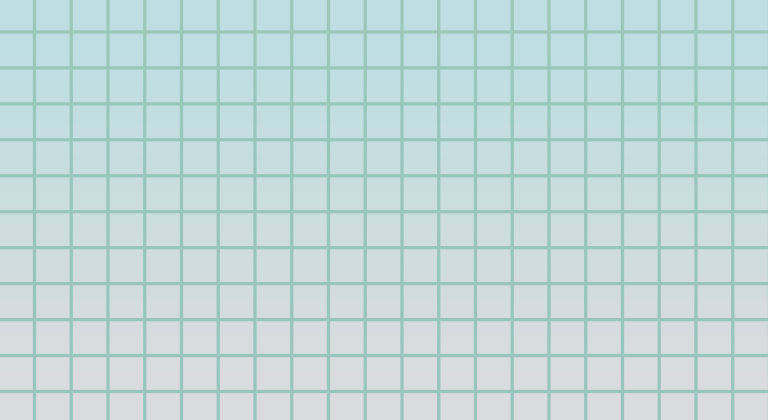
Give the GLSL for this pattern, as a Shadertoy shader.

```glsl
// Thin green grid lines over a soft vertical blue-to-grey gradient.

#define PITCH vec2(0.0875, 0.0856)       // cell size, in canvas heights
#define FIRST_LINE vec2(0.0821, 0.0679)  // first line centres from lower left
#define LINE_WIDTH 0.0079
#define SKY_TOP vec3(0.745, 0.872, 0.886)
#define SKY_BOTTOM vec3(0.857, 0.860, 0.861)
#define LINE_TOP vec3(0.615, 0.782, 0.725)
#define LINE_BOTTOM vec3(0.595, 0.778, 0.742)

// Distance on each axis to the nearest grid line
vec2 gridDistance(vec2 p) {
    vec2 cell = fract((p - FIRST_LINE) / PITCH + 0.5) - 0.5;
    return abs(cell) * PITCH;
}

// Antialiased coverage of the lines
float gridCoverage(vec2 p, float pixel) {
    vec2 d = gridDistance(p);
    vec2 cover = clamp((0.5 * LINE_WIDTH - d) / pixel + 0.5, 0.0, 1.0);
    return max(cover.x, cover.y);
}

void mainImage(out vec4 fragColor, in vec2 fragCoord) {
    float pixel = 1.0 / iResolution.y;
    vec2 p = fragCoord * pixel;

    // Background fades from grey at the bottom to pale blue at the top
    vec3 background = mix(SKY_BOTTOM, SKY_TOP, smoothstep(-0.05, 1.0, p.y));

    // Lines turn slightly greener towards the top
    vec3 lineColor = mix(LINE_BOTTOM, LINE_TOP, smoothstep(0.6, 1.0, p.y));

    vec3 color = mix(background, lineColor, gridCoverage(p, pixel));
    fragColor = vec4(color, 1.0);
}
```
